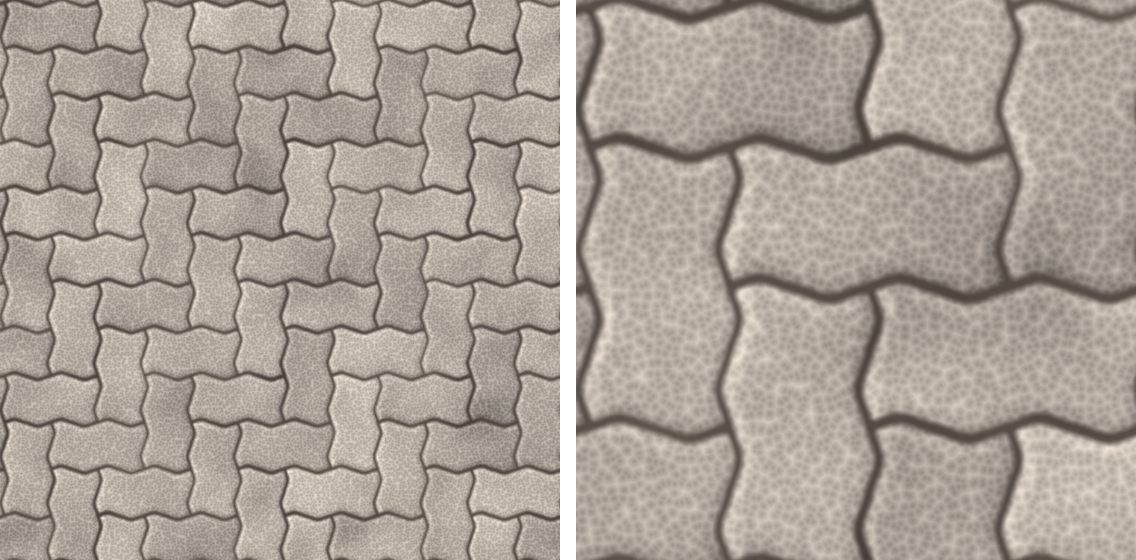
Left: the whole. Right: its middle third, enlarged.
Write a WebGL 2 fragment shader that draws this texture.

```glsl
#version 300 es
precision highp float;
// Herringbone paving of wavy-edged concrete blocks, each two cells long.
// A square grid is bent by waves, then its cells are paired into blocks;
// stains are layered sines and the grain is cellular noise.

uniform vec2 u_resolution;
out vec4 fragColor;

const float CELLS = 12.0;
const vec2 GRID_SHIFT = vec2(0.09, 0.06);
const float WAVE_HEIGHT = 0.065;
const float TAU = 6.2831853;
const vec3 STONE = vec3(0.715, 0.682, 0.640);
const vec3 JOINT = vec3(0.32, 0.29, 0.26);

vec2 hash2(vec2 p) {
    vec3 q = fract(p.xyx * vec3(0.1031, 0.1030, 0.0973));
    q += dot(q, q.yzx + 33.33);
    return fract((q.xx + q.yz) * q.zy);
}

// Rounded zigzag with a period of one cell.
float wave(float t) {
    float a = TAU * t;
    return sin(a) - 0.1 * sin(3.0 * a);
}

// Distance to the nearest of the scattered points.
float cellular(vec2 p) {
    vec2 cell = floor(p);
    float nearest = 2.0;
    for (int y = -1; y <= 1; y++)
        for (int x = -1; x <= 1; x++) {
            vec2 c = cell + vec2(x, y);
            nearest = min(nearest, length(c + hash2(c) - p));
        }
    return nearest;
}

// Soft clouds from turned and bent sines, about -1 to 1.
float stains(vec2 p, vec2 seed) {
    float sum = 0.0, weight = 0.5;
    p = p * 1.7 + seed * 40.0;
    for (int i = 0; i < 4; i++) {
        sum += weight * sin(p.x + 1.3 * sin(p.y));
        p = mat2(1.2, 1.1, -1.1, 1.2) * p + seed * 9.0;
        weight *= 0.6;
    }
    return sum;
}

float band(float d, float centre, float width) {
    d = (d - centre) / width;
    return exp(-d * d);
}

// Depth inside a block with rounded corners, from its depth on each axis.
float roundedDepth(vec2 depth, float radius) {
    vec2 q = radius - depth;
    return radius - length(max(q, 0.0)) - min(max(q.x, q.y), 0.0);
}

// Finds the block holding a grid point: origin in xy, size in zw.
vec4 herringbone(vec2 p) {
    vec2 cell = floor(p);
    float k = mod(cell.x - cell.y, 4.0);
    bool lying = k < 1.5;
    if (k > 0.5 && lying) cell.x -= 1.0;
    if (k > 1.5 && k < 2.5) cell.y -= 1.0;
    return vec4(cell, lying ? vec2(2.0, 1.0) : vec2(1.0, 2.0));
}

void main() {
    vec2 uv = gl_FragCoord.xy / u_resolution;
    float pixel = CELLS / min(u_resolution.x, u_resolution.y);

    // Bent grid, with y running down.
    vec2 p = vec2(uv.x, 1.0 - uv.y) * CELLS - GRID_SHIFT;
    vec2 bent = p + WAVE_HEIGHT * vec2(-wave(p.y + 0.03), wave(p.x + 0.03));
    vec4 block = herringbone(bent);
    vec2 seed = hash2(mod(block.xy, CELLS) + 7.0);
    vec2 start = bent - block.xy;
    vec2 end = block.zw - start;

    // Upright joints are slightly thinner than level ones.
    vec2 depth = min(start, end) + vec2(0.009, 0.0);
    float d = roundedDepth(depth, 0.07);

    // Tone of the face: block shade, stains and grain.
    float cloud = stains(start, seed);
    float tone = 1.0 + 0.13 * (seed.x - 0.5) + 0.075 * cloud;
    tone -= 0.10 * smoothstep(0.35, 1.0, stains(p * 0.6, vec2(0.37, 0.61)));
    tone += 0.26 * (cellular(uv * 190.0) - 0.47);
    tone += 0.07 * (cellular(uv * 75.0 + 11.0) - 0.47);

    // Light from the upper left on the worn rims.
    tone += 0.13 * band(start.x, 0.085, 0.045);
    tone += 0.08 * band(start.y, 0.10, 0.045);
    tone -= 0.10 * band(end.x, 0.05, 0.06);
    tone -= 0.13 * band(end.y, 0.05, 0.07);

    // Dark joints of uneven depth.
    float wear = stains(p * 0.8, vec2(0.15, 0.83));
    float joint = 1.0 - smoothstep(0.010 - pixel * 0.5, 0.068 + pixel * 0.5, d - 0.008 * wear);
    vec3 gap = JOINT * (1.0 - 0.18 * wear);
    fragColor = vec4(mix(STONE * tone, gap, joint * 0.95), 1.0);
}
```
